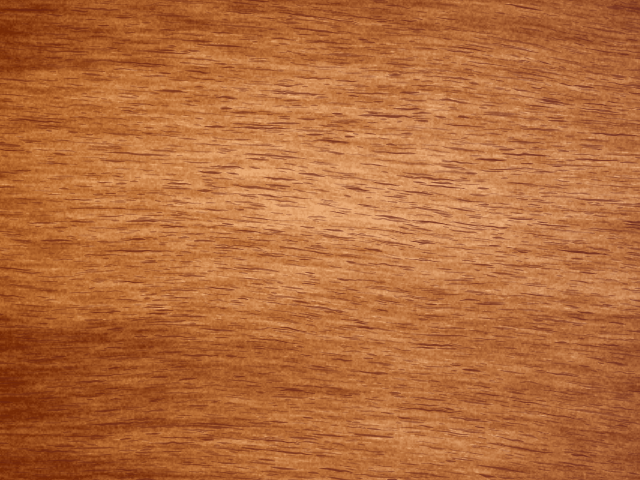
Reproduce this texture procedurally as a WebGL 2 fragment shader.

```glsl
#version 300 es
precision highp float;

uniform vec2 u_resolution;
out vec4 fragColor;

// Wood tones from shade to highlight
const vec3 DEEP_TONE = vec3(0.575, 0.285, 0.120);
const vec3 MID_TONE = vec3(0.735, 0.442, 0.222);
const vec3 PALE_TONE = vec3(0.865, 0.605, 0.390);
const vec3 PORE_TONE = vec3(0.420, 0.150, 0.090);

// Grain layout, in canvas heights
const float GRAIN_SLOPE = 0.050;
const float WAVE_HEIGHT = 0.045;
const float RAGGEDNESS = 0.0028;
const vec2 LONG_CELL = vec2(0.130, 0.024);
const vec2 MEDIUM_CELL = vec2(0.075, 0.0125);
const vec2 SHORT_CELL = vec2(0.042, 0.0080);
const vec2 FLECK_CELL = vec2(0.030, 0.0085);

// Strengths
const float LIGHT_FALLOFF = 1.70;
const float BAND_CONTRAST = 0.72;
const float FIBRE_CONTRAST = 0.70;
const float SPECKLE_CONTRAST = 0.52;
const float PORE_OPACITY = 0.82;
const float FLECK_LIFT = 0.42;

float hash(vec2 p) {
    vec3 q = fract(p.xyx * 0.1031);
    q += dot(q, q.yzx + 33.33);
    return fract((q.x + q.y) * q.z);
}

float noise(vec2 p) {
    vec2 cell = floor(p);
    vec2 f = fract(p);
    f = f * f * (3.0 - 2.0 * f);
    float low = mix(hash(cell), hash(cell + vec2(1, 0)), f.x);
    float high = mix(hash(cell + vec2(0, 1)), hash(cell + vec2(1, 1)), f.x);
    return mix(low, high, f.y);
}

float layeredNoise(vec2 p) {
    return 0.55 * noise(p) + 0.30 * noise(p * 2.1 + 17.3) + 0.15 * noise(p * 4.3 + 41.7);
}

// Tapered strokes scattered over a jittered grid, clustered along the grain
float strokes(vec2 p, vec2 size, float halfWidth, float density, float seed) {
    float soft = max(1.0 / u_resolution.y, 0.0022);
    vec2 home = floor(p / size);
    float cover = 0.0;
    for (int j = -1; j <= 1; j++) {
        for (int i = -1; i <= 1; i++) {
            vec2 id = home + vec2(i, j);
            vec2 key = id + seed;
            vec2 centre = (id + vec2(hash(key), hash(key + 71.7))) * size;
            float cluster = noise(centre * vec2(3.0, 17.0) + seed);
            float present = step(hash(key + 23.1), density * (0.25 + 1.5 * cluster));
            float shape = hash(key + 53.9);
            float halfLength = size.x * mix(0.16, 0.62, shape * shape);
            float tilt = 0.13 * (noise(centre * vec2(2.5, 5.0) + 9.0) - 0.65);
            vec2 d = p - centre;
            d.y -= tilt * d.x;
            float along = d.x / halfLength;
            float width = halfWidth * mix(0.6, 1.3, hash(key + 97.3));
            float taper = max(1.0 - along * along, 0.0);
            float line = clamp((width * taper - abs(d.y)) / soft + 0.5, 0.0, 1.0);
            float depth = mix(0.35, 1.0, hash(key + 37.7));
            cover = max(cover, line * smoothstep(0.0, 0.35, taper) * present * depth);
        }
    }
    return cover;
}

void main() {
    vec2 uv = gl_FragCoord.xy / u_resolution;
    vec2 p = gl_FragCoord.xy / u_resolution.y;

    // Gently bent grain coordinates
    vec2 grain = p + 3.0;
    grain.y += GRAIN_SLOPE * p.x + WAVE_HEIGHT * (noise(p * vec2(2.2, 3.4) + 5.0) - 0.5);
    grain.y += 0.006 * (noise(p * vec2(9.0, 16.0) + 31.0) - 0.5);

    // Broad light falling off towards the edges
    vec2 offCentre = (uv - vec2(0.57, 0.52)) * vec2(1.0, 1.08);
    float tone = 0.87 - LIGHT_FALLOFF * dot(offCentre, offCentre);
    vec2 stain = (uv - vec2(0.14, 0.23)) / vec2(0.36, 0.11);
    tone -= 0.28 * exp(-dot(stain, stain));

    // Bands, fibres and surface speckle
    tone += BAND_CONTRAST * (layeredNoise(grain * vec2(1.3, 10.0)) - 0.5);
    float fibre = 0.55 * noise(grain * vec2(10.0, 120.0)) + 0.45 * noise(grain * vec2(24.0, 210.0) + 13.0);
    tone += FIBRE_CONTRAST * (fibre - 0.5);
    float speckle = 0.5 * noise(p * vec2(170.0, 230.0)) + 0.5 * noise(p * 320.0 + 61.0);
    tone += SPECKLE_CONTRAST * (speckle - 0.5);

    // Pale flecks, strongest in the light
    float fleck = strokes(grain, FLECK_CELL, 0.0011, 0.36, 301.0);
    tone += FLECK_LIFT * fleck * smoothstep(0.1, 0.7, tone);

    vec3 colour = tone < 0.5
        ? mix(DEEP_TONE, MID_TONE, max(tone, -0.35) * 2.0)
        : mix(MID_TONE, PALE_TONE, min(tone, 1.2) * 2.0 - 1.0);

    // Dark pores at three scales with ragged edges
    vec2 torn = grain;
    torn.y += RAGGEDNESS * (noise(p * vec2(75.0, 160.0) + 83.0) - 0.5);
    float pores = strokes(torn, LONG_CELL, 0.0018, 0.62, 11.0);
    pores = max(pores, 0.92 * strokes(torn, MEDIUM_CELL, 0.0016, 0.72, 107.0));
    pores = max(pores, 0.70 * strokes(torn, SHORT_CELL, 0.0012, 0.68, 211.0));
    colour = mix(colour, PORE_TONE, PORE_OPACITY * pores);

    // Warmer on the left, greyer on the right
    colour += vec3(-0.010, 0.012, 0.055) * (uv.x - 0.45);
    fragColor = vec4(clamp(colour, 0.0, 1.0), 1.0);
}
```
